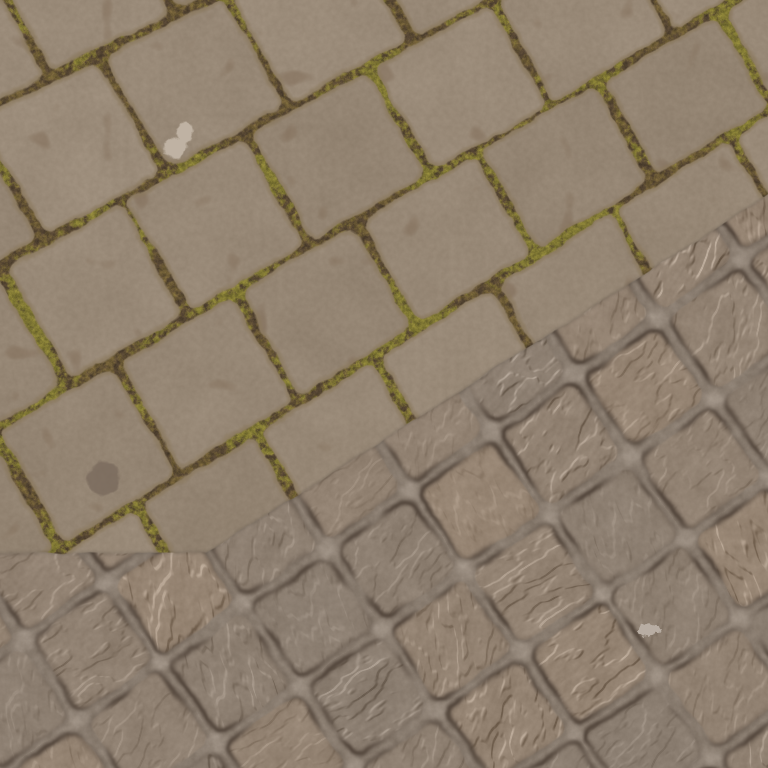
Write a three.js fragment shader that draws this texture.

```glsl
// Smooth mossy pavers in running bond, meeting a slanted grid of rough slate setts.
varying vec2 vUv;

float hash(vec2 p) {
  return fract(sin(dot(p, vec2(127.1, 311.7))) * 43758.5);
}

// Gradient noise, roughly -0.7 to 0.7
float grad(vec2 cell, vec2 offset) {
  float angle = 6.2832 * hash(cell + 17.0);
  return dot(vec2(cos(angle), sin(angle)), offset);
}

float noise(vec2 p) {
  vec2 i = floor(p), f = fract(p);
  vec2 s = f * f * f * (f * (f * 6.0 - 15.0) + 10.0), e = vec2(1.0, 0.0);
  return mix(mix(grad(i, f), grad(i + e, f - e), s.x),
             mix(grad(i + e.yx, f - e.yx), grad(i + 1.0, f - 1.0), s.x), s.y);
}

float fbm(vec2 p) {
  float sum = 0.0, amp = 0.6;
  for (int k = 0; k < 4; k++) {
    sum += amp * noise(p);
    p = mat2(1.6, 1.2, -1.2, 1.6) * p + 5.3;
    amp *= 0.5;
  }
  return sum;
}

float roundBox(vec2 p, vec2 halfSize, float radius) {
  vec2 q = abs(p) - halfSize + radius;
  return length(max(q, 0.0)) + min(max(q.x, q.y), 0.0) - radius;
}

// Split slate: terraces with sharp steps
float slate(vec2 p) {
  float t = fbm(p) * 4.0;
  return floor(t) + smoothstep(0.0, 0.3, fract(t)) + 0.5 * t;
}

vec3 mossyPavers(vec2 p) {
  vec2 w = p + 0.005 * vec2(fbm(p * 22.0), fbm(p * 22.0 + 40.0));
  // Rows fan out slightly; alternate rows are shifted
  float row = (w.y - 0.235 - 0.62 * w.x) / (0.21 - 0.04 * w.x);
  float shift = mix(0.16, 0.79, mod(floor(row), 2.0));
  float along = dot(w, vec2(0.866, 0.5)) / 0.182 - shift;
  vec2 grid = vec2(along, row), id = floor(grid);
  float gap = 0.0062 + 0.006 * noise(p * 9.0 + 3.0) + 0.004 * fbm(p * 50.0);
  vec2 size = vec2(0.182, 0.172);
  float d = roundBox((fract(grid) - 0.5) * size, size * 0.5 - gap, 0.012);

  // Stone face: fine grain, soft blotches and a worn brown rim
  vec3 stone = vec3(0.59, 0.53, 0.46) + 0.035 * (hash(id) - 0.5);
  stone += 0.035 * fbm(p * 14.0) + 0.035 * fbm(p * 130.0);
  stone = mix(stone, vec3(0.50, 0.42, 0.34), 0.5 * smoothstep(0.36, 0.55, noise(p * 25.0)));
  stone = mix(stone, vec3(0.54, 0.47, 0.36), 0.7 * smoothstep(-0.007, 0.0, d));

  // Joint: dark soil, brown moss and bright green tufts
  float tuft = fbm(p * 95.0);
  vec3 joint = mix(vec3(0.32, 0.26, 0.19), vec3(0.43, 0.36, 0.21),
                   smoothstep(-0.3, 0.2, tuft));
  float green = smoothstep(-0.1, 0.4, noise(p * 11.0 + 8.0) + 0.9 * tuft);
  joint = mix(joint, vec3(0.53, 0.51, 0.20), 0.75 * green);
  joint *= 1.0 + 0.45 * fbm(p * 170.0);
  vec3 color = mix(stone, joint, smoothstep(-0.001, 0.0025, d));

  // Grey stain and pale lichen
  float stain = length((p - vec2(0.135, 0.377)) * vec2(1.0, 0.9)) + 0.008 * fbm(p * 40.0);
  color = mix(color, vec3(0.46, 0.40, 0.35), 0.7 * smoothstep(0.022, 0.018, stain));
  float lichen = min(length(p - vec2(0.241, 0.828)) - 0.012,
                     length(p - vec2(0.228, 0.808)) - 0.014) + 0.009 * fbm(p * 60.0);
  return mix(color, vec3(0.75, 0.70, 0.64), smoothstep(0.002, -0.002, lichen));
}

vec3 slateSetts(vec2 p) {
  vec2 w = p - vec2(0.534, 0.362);
  w += 0.008 * vec2(fbm(p * 17.0), fbm(p * 17.0 + 30.0));
  // Skewed grid: x runs up to the right, y runs down to the right
  vec2 grid = vec2(dot(w, vec2(6.296, 4.273)), dot(w, vec2(4.47, -6.445)));
  vec2 id = floor(grid), f = fract(grid) - 0.5, size = vec2(0.131, 0.128);
  float d = roundBox(f * size, size * 0.5 - 0.007 - 0.003 * noise(p * 13.0), 0.014);

  // Embossed layers, turned and weighted differently on each stone
  float angle = 0.5 + 1.6 * hash(id + 4.0), rough = hash(id + 9.0);
  mat2 turn = mat2(cos(angle), -sin(angle), sin(angle), cos(angle));
  vec2 q = turn * p * vec2(9.0, 21.0) + 13.0 * hash(id);
  float relief = slate(q) - slate(q + turn * vec2(0.04, -0.03));
  vec3 stone = mix(vec3(0.54, 0.49, 0.44), vec3(0.59, 0.52, 0.45), hash(id + 2.0));
  stone += clamp(relief, -1.0, 1.0) * mix(0.05, 0.16, rough * rough);
  stone += 0.05 * fbm(p * 24.0) + 0.04 * fbm(p * 120.0);

  // Dusty mortar, palest at the crossings
  float crossing = smoothstep(0.36, 0.48, min(abs(f.x), abs(f.y)));
  vec3 mortar = vec3(0.54, 0.49, 0.44) + 0.07 * crossing + 0.09 * fbm(p * 70.0);
  vec3 color = mix(stone, mortar, smoothstep(-0.002, 0.002, d));

  // Shadow under the mortar, deepest on the upper and left edges
  float side = smoothstep(0.15, -0.25, min(f.y, f.x + 0.15));
  float patchy = smoothstep(-0.5, 0.35, noise(p * 19.0 + 6.0));
  float shadow = exp(-pow(d / 0.0042, 2.0)) * mix(0.25, 0.85, side) * patchy;
  color = mix(color, vec3(0.31, 0.26, 0.22), shadow);
  float speck = length(p - vec2(0.846, 0.181)) + 0.025 * fbm(p * 70.0);
  return mix(color, vec3(0.72, 0.68, 0.64), smoothstep(0.011, 0.008, speck));
}

void main() {
  vec2 p = vUv;
  // The seam is level at the left, then climbs to the right
  float seam = p.y - max(0.109 + 0.637 * p.x, 0.28) + 0.006 * fbm(p * 18.0);
  vec3 color = mix(slateSetts(p), mossyPavers(p), smoothstep(-0.0015, 0.0015, seam));
  color *= 1.0 - 0.08 * exp(-pow(seam / 0.003, 2.0));
  gl_FragColor = vec4(color, 1.0);
}
```
